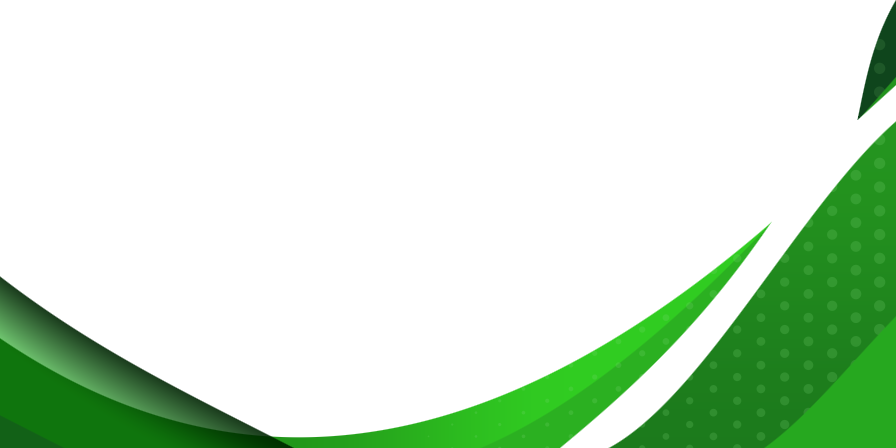
Write a Shadertoy shader that draws this background.

```glsl
// Green corner waves on white: a shaded left fold, a bright pointed swoosh and a
// dotted right slope. Each edge is a cubic through four knots, and the dots are a
// staggered lattice whose radius grows to the right. Canvas space is 2 by 1.

const vec3 WHITE = vec3(1.0);
const vec3 FOLD_DARK = vec3(0.10, 0.23, 0.11);
const vec3 FOLD_LIGHT = vec3(0.43, 0.76, 0.43);
const vec3 BASE_DARK = vec3(0.0, 0.19, 0.0);
const vec3 BASE_GREEN = vec3(0.06, 0.46, 0.05);
const vec3 CORNER = vec3(0.07, 0.38, 0.09);
const vec3 SWOOSH_DEEP = vec3(0.13, 0.58, 0.10);
const vec3 SWOOSH_BRIGHT = vec3(0.19, 0.80, 0.13);
const vec3 SWOOSH_SHADE = vec3(0.17, 0.69, 0.13);
const vec3 SLOPE_LOW = vec3(0.11, 0.48, 0.11);
const vec3 SLOPE_HIGH = vec3(0.14, 0.58, 0.12);
const vec3 FACET = vec3(0.15, 0.66, 0.12);
const vec3 LEAF = vec3(0.06, 0.27, 0.11);
const vec3 DOT_TINT = vec3(0.50, 0.85, 0.48);

// Cubic through four knots (Newton form), held constant beyond the ends
float curve(float t, vec4 knots, vec4 values) {
    t = clamp(t, knots.x, knots.w);
    vec3 slope = (values.yzw - values.xyz) / (knots.yzw - knots.xyz);
    vec2 bend = (slope.yz - slope.xy) / (knots.zw - knots.xy);
    float twist = (bend.y - bend.x) / (knots.w - knots.x);
    return values.x + (t - knots.x) * (slope.x + (t - knots.y) * (bend.x + (t - knots.z) * twist));
}

// Antialiased coverage of the region where d is positive
float cover(float d) {
    return clamp(0.5 + d / max(fwidth(d), 1e-5), 0.0, 1.0);
}

// Staggered dots, larger toward the right
float dots(vec2 p, float pixel) {
    const float pitch = 0.053;
    vec2 cell = (p - vec2(1.9635, 0.6354)) / pitch;
    float column = round(cell.x);
    cell.y += 0.5 * mod(column, 2.0);
    float centerX = 1.9635 + column * pitch;
    float radius = mix(0.0026, 0.0125, (centerX - 1.04) / 0.92);
    float d = length(cell - round(cell)) * pitch - radius;
    return clamp(0.5 - d / pixel, 0.0, 1.0) * step(0.95, centerX);
}

void mainImage(out vec4 fragColor, in vec2 fragCoord) {
    vec2 p = fragCoord / iResolution.xy * vec2(2.0, 1.0);
    float dotMask = dots(p, 1.0 / iResolution.y);
    vec3 color = WHITE;

    // Bright swoosh with a shaded lower side
    float swooshTop = curve(p.x, vec4(0.0, 0.521, 1.120, 1.727), vec4(0.245, 0.034, 0.117, 0.508)) - p.y;
    float swooshBottom = p.y - curve(p.x, vec4(1.25, 1.419, 1.576, 1.727), vec4(0.0, 0.148, 0.3125, 0.512));
    float shade = curve(p.x, vec4(1.073, 1.276, 1.484, 1.727), vec4(0.0, 0.112, 0.273, 0.508)) - p.y;
    vec3 swoosh = mix(SWOOSH_DEEP, SWOOSH_BRIGHT, smoothstep(0.55, 1.3, p.x));
    swoosh = mix(swoosh, SWOOSH_SHADE, cover(shade));
    swoosh = mix(swoosh, DOT_TINT, 0.2 * dotMask);
    color = mix(color, swoosh, cover(min(swooshTop, swooshBottom)));

    // Left fold: pale band above the curve, deep green below it
    float fold = curve(p.x, vec4(0.0, 0.208, 0.417, 0.656), vec4(0.383, 0.240, 0.1224, 0.0)) - p.y;
    vec3 band = mix(FOLD_DARK, FOLD_LIGHT, clamp(fold / 0.135, 0.0, 1.0));
    vec3 base = mix(BASE_DARK, BASE_GREEN, smoothstep(-0.01, 0.16, fold));
    base = mix(base, CORNER, cover(0.073 - 0.51 * p.x - p.y));
    color = mix(color, mix(band, base, cover(swooshTop)), cover(fold));

    // Dotted right slope with a lighter corner facet
    float slopeEdge = curve(p.x, vec4(1.359, 1.589, 1.823, 2.0), vec4(0.0, 0.219, 0.531, 0.729)) - p.y;
    float facet = curve(p.x, vec4(1.706, 1.810, 1.901, 2.0), vec4(0.0, 0.091, 0.1875, 0.294)) - p.y;
    vec3 slope = mix(SLOPE_LOW, SLOPE_HIGH, smoothstep(0.0, 0.7, p.y));
    slope = mix(slope, DOT_TINT, 0.2 * dotMask);
    slope = mix(slope, FACET, cover(facet));
    color = mix(color, slope, cover(slopeEdge));

    // Dark leaf at the upper right
    float leafLeft = p.x - curve(p.y, vec4(0.732, 0.818, 0.909, 1.0), vec4(1.914, 1.932, 1.958, 2.0));
    float leafBottom = p.y - 0.732 - 0.907 * (p.x - 1.914);
    vec3 leaf = mix(LEAF, DOT_TINT, 0.13 * dotMask);
    leaf = mix(leaf, SLOPE_HIGH, cover(0.737 + 1.14 * (p.x - 1.920) - p.y));
    color = mix(color, leaf, cover(min(leafLeft, leafBottom)));

    fragColor = vec4(color, 1.0);
}
```
